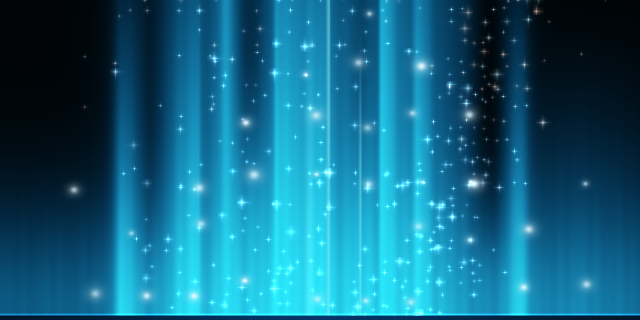
Give the GLSL for this background, as a WebGL 1 fragment shader.

```glsl
precision highp float;
// Curtain of cyan light beams rising from a glowing floor, with drifting orbs.
// A scalar light level is built from soft-edged beams and mapped to a blue ramp;
// hashed cells then scatter blurred orbs and small four-point sparkles over it.
uniform vec2 u_resolution;

#define CORE_CENTER 0.49
#define CORE_WIDTH 0.262
#define FLOOR_Y 0.014
#define AMBIENT 0.025
#define ORB_CELL 0.175
#define ORB_DENSITY 0.76
#define SPARK_LAYERS 3
#define SPARK_CELL 0.034
#define SPARK_DENSITY 0.42
#define GRAIN 0.014

float hash(vec2 p) {
  return fract(sin(dot(p, vec2(127.1, 311.7))) * 4375.54);
}

vec2 hash2(vec2 p) {
  return vec2(hash(p), hash(p + 37.3));
}

// Bell curve with separate widths on its left and right sides
float bell(float x, float center, float left, float right) {
  float d = x - center;
  d /= d < 0.0 ? left : right;
  return exp(-d * d);
}

float screenBlend(float a, float b) {
  return 1.0 - (1.0 - a) * (1.0 - b);
}

// Adds one beam whose strength runs from bottom to top
float addBeam(float light, vec2 uv, float center, vec2 widths, vec2 strength) {
  float power = mix(strength.x, strength.y, uv.y);
  return screenBlend(light, power * bell(uv.x, center, widths.x, widths.y));
}

// Shadow between beams that deepens from the start height upward
float darkGap(vec2 uv, float center, float width, float start, float depth) {
  return 1.0 - depth * smoothstep(start, start + 0.6, uv.y) * bell(uv.x, center, width, width);
}

float lightLevel(vec2 uv) {
  // Central column and floor haze, taller on the right
  float column = exp(-pow(abs(uv.x - CORE_CENTER) / CORE_WIDTH, 4.0));
  float core = mix(0.84, 0.5, uv.y) * column;
  float hazeHeight = mix(0.36, 0.4, uv.x);
  float haze = 0.64 * exp(-pow(uv.y / hazeHeight, 2.0)) * mix(0.72, 1.0, bell(uv.x, 0.5, 0.4, 0.4));
  haze += 0.16 * bell(uv.x, 0.9, 0.1, 0.12) * smoothstep(1.05, 0.4, uv.y);
  float light = screenBlend(core, haze);

  light *= darkGap(uv, 0.235, 0.022, 0.1, 0.45) * darkGap(uv, 0.392, 0.024, 0.3, 0.5);
  light *= darkGap(uv, 0.565, 0.022, 0.3, 0.25) * darkGap(uv, 0.765, 0.026, 0.1, 0.9);
  light = screenBlend(light, AMBIENT);

  light = addBeam(light, uv, 0.192, vec2(0.016, 0.027), vec2(0.92, 0.14));
  light = addBeam(light, uv, 0.309, vec2(0.048, 0.005), vec2(0.84, 0.16));
  light = addBeam(light, uv, 0.352, vec2(0.010, 0.014), vec2(0.55, 0.45));
  light = addBeam(light, uv, 0.433, vec2(0.005, 0.045), vec2(0.88, 0.40));
  light = addBeam(light, uv, 0.500, vec2(0.030, 0.016), vec2(0.65, 0.20));
  light = addBeam(light, uv, 0.596, vec2(0.004, 0.024), vec2(0.88, 0.60));
  light = addBeam(light, uv, 0.652, vec2(0.008, 0.022), vec2(0.86, 0.40));
  light = addBeam(light, uv, 0.810, vec2(0.021, 0.018), vec2(0.86, 0.14));

  // Fine vertical streaks
  float streaks = sin(uv.x * 210.0) + sin(uv.x * 337.0 + 1.7) + sin(uv.x * 91.0 + 0.6);
  return clamp(light * (1.0 + GRAIN * streaks), 0.0, 1.0);
}

vec3 blueRamp(float light) {
  return light * vec3(0.17 * light, 0.6 + 0.33 * light * light, 1.0);
}

// Soft white orbs, kept low at the sides and free to rise in the middle
float orbs(vec2 p) {
  vec2 id = floor(p / ORB_CELL);
  vec2 center = (id + 0.28 + 0.44 * hash2(id + 5.0)) * ORB_CELL;
  float ceiling = mix(0.42, 1.0, bell(center.x * 0.5, 0.55, 0.2, 0.2));
  float present = step(hash(id + 11.0), ORB_DENSITY) * step(center.y, ceiling)
                * step(abs(center.x - 1.0), 0.9);
  float size = mix(0.007, 0.017, hash(id + 19.0));
  float d = length((p - center) * vec2(0.88, 1.0)) / size;
  float glow = 0.65 * exp(-d * d * 2.0) + 0.4 * exp(-d * d * 0.4);
  return present * glow * mix(0.55, 1.0, hash(id + 23.0));
}

// Tiny glints, densest in a rising band right of center
vec3 sparkles(vec2 p) {
  vec3 sum = vec3(0.0);
  for (int i = 0; i < SPARK_LAYERS; i++) {
    float layer = float(i);
    float cell = SPARK_CELL * (1.0 + 0.45 * layer);
    vec2 id = floor(p / cell);
    vec2 seed = id + 53.0 * layer;
    vec2 center = (id + 0.25 + 0.5 * hash2(seed)) * cell;
    float x = center.x * 0.5;
    float band = bell(x, mix(0.66, 0.79, center.y), 0.07, 0.06);
    float chance = SPARK_DENSITY * (band + 0.4 * bell(x, 0.45, 0.18, 0.2));
    float size = mix(0.0017, 0.0048, pow(hash(seed + 7.0), 4.0));
    vec2 d = sqrt(abs(p - center) / size);
    float glint = exp(-0.45 * dot(d, d) - 0.4 * d.x * d.y);
    float warmth = step(0.6, hash(seed + 13.0)) * smoothstep(0.35, 0.8, center.y);
    vec3 tint = mix(vec3(0.75, 0.9, 0.95), vec3(1.0, 0.78, 0.65), warmth);
    sum += tint * glint * step(hash(seed + 29.0), chance) * mix(0.5, 1.1, hash(seed + 3.0));
  }
  return sum;
}

void main() {
  vec2 uv = gl_FragCoord.xy / u_resolution;
  vec2 p = vec2(uv.x * 2.0, uv.y);
  vec3 color = blueRamp(lightLevel(uv));

  // Pale hairline rays
  float rays = 0.55 * bell(uv.x, 0.514, 0.004, 0.002) + 0.3 * bell(uv.x, 0.484, 0.008, 0.006) * (1.0 - uv.y);
  rays += 0.45 * bell(uv.x, 0.563, 0.002, 0.002) * smoothstep(0.95, 0.4, uv.y);
  color = mix(color, vec3(0.5, 0.95, 1.0), rays);
  color = mix(color, vec3(0.88, 0.97, 1.0), min(orbs(p), 1.0));
  color += sparkles(p);

  // Floor edge: thin bright line above a dark strip
  float edge = 1.0 / u_resolution.y;
  vec3 strip = vec3(0.01, 0.13, 0.25) * (0.6 + bell(uv.x, 0.5, 0.3, 0.3));
  color = mix(strip, color, smoothstep(-edge, edge, uv.y - FLOOR_Y));
  color += vec3(0.05, 0.25, 0.35) * bell(uv.y, FLOOR_Y + 0.003, 0.003, 0.003);
  gl_FragColor = vec4(min(color, 1.0), 1.0);
}
```
